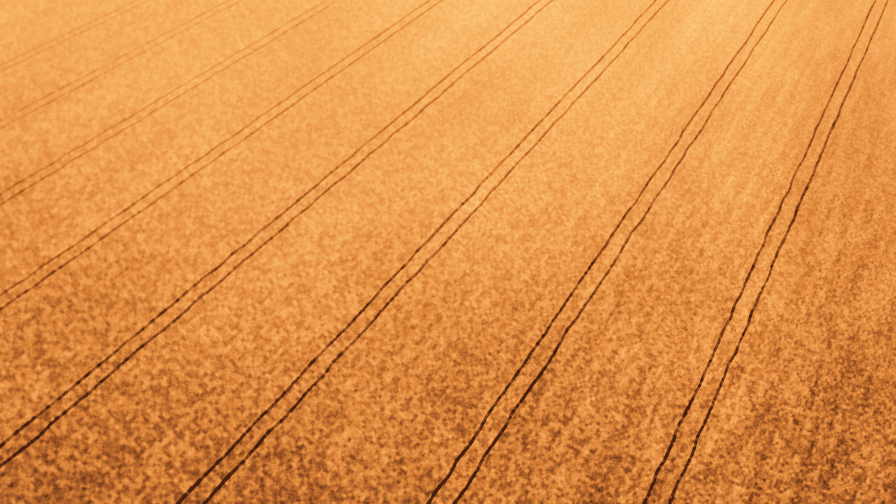
A Shadertoy shader for this texture:

```glsl
// Ripe grain field seen from the air, crossed by converging pairs of wheel tracks.

// Layout, in units of the canvas height
const vec2 VANISH = vec2(2.148, 1.891);  // point where all tracks meet
const int TRACKS = 8;
const float FIRST_SLOPE = 0.372;         // slope of the rightmost track
const float TRACK_STEP = 0.3013;         // slope step between tracks
const float TRACK_SHRINK = 0.0321;       // narrowing of the step with distance
const float TRACK_BEND = 0.065;          // uneven spacing of the nearest tracks
const float HALF_GAP = 0.0135;           // half the distance between wheels
const float WHEEL_WIDTH = 0.0015;        // half width of one wheel mark

// Texture
const float GRAIN_SCALE = 300.0;
const float GRAIN_NEAR = 0.95;
const float GRAIN_FAR = 0.26;
const float ROW_SCALE = 125.0;
const float ROW_STRENGTH = 0.34;

// Colours, dark to light
const vec3 SOIL   = vec3(0.27, 0.13, 0.05);
const vec3 SHADOW = vec3(0.50, 0.26, 0.11);
const vec3 RUST   = vec3(0.69, 0.38, 0.16);
const vec3 AMBER  = vec3(0.85, 0.51, 0.22);
const vec3 GOLD   = vec3(0.93, 0.61, 0.31);
const vec3 PALE   = vec3(0.97, 0.71, 0.40);
const vec3 GLARE  = vec3(1.00, 0.81, 0.52);

float hash(vec2 p) {
    vec3 q = fract(p.xyx * 0.1031);
    q += dot(q, q.yzx + 33.33);
    return fract((q.x + q.y) * q.z);
}

float noise(vec2 p) {
    vec2 cell = floor(p), f = fract(p);
    f = f * f * (3.0 - 2.0 * f);
    float low = mix(hash(cell), hash(cell + vec2(1, 0)), f.x);
    float high = mix(hash(cell + vec2(0, 1)), hash(cell + vec2(1, 1)), f.x);
    return mix(low, high, f.y);
}

// Tone 0 is shadow, 1 is pale straw
vec3 strawColour(float tone) {
    float k = tone * 4.0;
    vec3 c = mix(SOIL, SHADOW, clamp(k + 1.0, 0.0, 1.0));
    c = mix(c, RUST, clamp(k, 0.0, 1.0));
    c = mix(c, AMBER, clamp(k - 1.0, 0.0, 1.0));
    c = mix(c, GOLD, clamp(k - 2.0, 0.0, 1.0));
    c = mix(c, PALE, clamp(k - 3.0, 0.0, 1.0));
    return mix(c, GLARE, clamp(k - 4.0, 0.0, 1.0));
}

// Evening light: bright at the top, dim at the lower left and right edge
float sunlight(vec2 p) {
    float tone = mix(0.38, 0.93, pow(clamp(p.y, 0.0, 1.0), 0.85));
    vec2 glow = p - vec2(1.1, 1.0);
    tone += 0.13 * exp(-3.0 * dot(glow, glow));
    tone -= 0.10 * smoothstep(0.9, 0.0, length(p));
    return tone - 0.12 * smoothstep(1.45, 1.8, p.x);
}

// Coverage of the paired wheel marks
float wheelTracks(float slope, float depth, float pixel) {
    float cover = 0.0;
    float toDistance = depth / sqrt(1.0 + slope * slope);
    float width = WHEEL_WIDTH * depth;
    for (int i = 0; i < TRACKS; i++) {
        float n = float(i);
        float m = n - 1.0;
        float center = FIRST_SLOPE + TRACK_STEP
            * (1.0 + m * (1.0 - TRACK_SHRINK)) / (1.0 + TRACK_SHRINK * m);
        center -= TRACK_BEND * m * exp(-0.9 * n);
        float d = abs(abs(slope - center) - HALF_GAP) * toDistance;
        cover = max(cover, 1.0 - smoothstep(width - 0.5 * pixel, width + pixel, d));
    }
    return cover;
}

void mainImage(out vec4 fragColor, in vec2 fragCoord) {
    vec2 p = fragCoord / iResolution.y;
    vec2 ray = VANISH - p;
    float slope = ray.x / ray.y;
    vec2 polar = vec2(log(length(ray)), atan(ray.x, ray.y));
    float nearness = 1.0 - smoothstep(0.0, 1.05, p.y);

    // Ears of grain, coarser and stronger toward the viewer
    vec2 g = polar * GRAIN_SCALE + 500.0;
    float grain = 0.65 * noise(g) + 0.35 * noise(g * 1.9 + 17.0) - 0.5;
    float tone = sunlight(p) + grain * mix(GRAIN_FAR, GRAIN_NEAR, nearness);

    // Sown rows, clearest on the right
    float rowNoise = noise(vec2(slope * ROW_SCALE, polar.x * 28.0 + 60.0)) - 0.5;
    float rowFade = 1.0 - smoothstep(0.4, 1.25, slope);
    tone += rowNoise * ROW_STRENGTH * rowFade * mix(0.5, 1.0, nearness);

    // Broad patches and streaks of thinner crop
    tone += 0.13 * (noise(p * 5.0 + 9.0) - 0.5);
    tone += 0.12 * (noise(vec2(slope * 16.0, polar.x * 6.0 + 30.0)) - 0.5);

    // Wheel marks, ragged and fading to the far left
    float wobble = 0.004 * (noise(polar * 60.0 + 200.0) - 0.5);
    float tracks = wheelTracks(slope + wobble, ray.y, 1.0 / iResolution.y);
    float strength = mix(0.72, 0.16, smoothstep(0.7, 2.1, slope));
    strength *= mix(0.75, 1.0, nearness) * (0.75 + 0.5 * noise(g * 0.5));
    tone -= tracks * strength;

    fragColor = vec4(strawColour(tone), 1.0);
}
```
